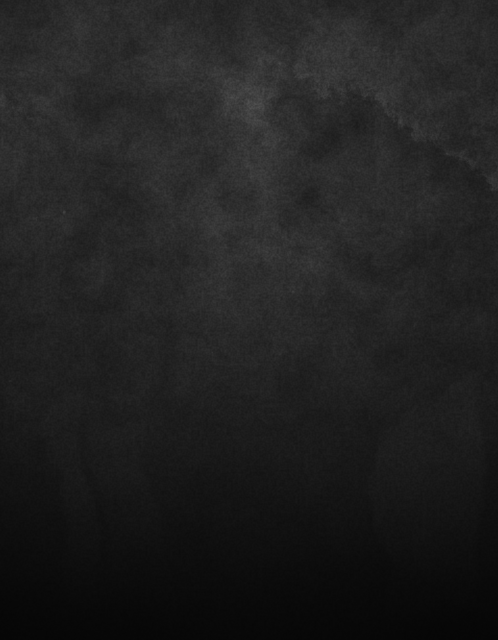
This texture is drawn by a Shadertoy shader. Its source:

```glsl
vec2 gradientAt(vec2 cell) {
    vec3 h = fract(cell.xyx * vec3(0.1031, 0.1030, 0.0973));
    h += dot(h, h.yzx + 33.33);
    float angle = 6.2832 * fract((h.x + h.y) * h.z);
    return vec2(cos(angle), sin(angle));
}

float gradientNoise(vec2 p) {
    vec2 i = floor(p), f = p - i;
    vec2 u = f * f * f * (f * (f * 6.0 - 15.0) + 10.0);
    vec2 e = vec2(0.0, 1.0);
    float low = mix(dot(gradientAt(i), f), dot(gradientAt(i + e.yx), f - e.yx), u.x);
    float high = mix(dot(gradientAt(i + e), f - e), dot(gradientAt(i + 1.0), f - 1.0), u.x);
    return mix(low, high, u.y);
}

float fbm(vec2 p, float roughness) {
    float sum = 0.0, amplitude = 1.0;
    for (int i = 0; i < 6; i++) {
        sum += amplitude * gradientNoise(p);
        p = mat2(1.6, 1.2, -1.2, 1.6) * p + 17.3;
        amplitude *= roughness;
    }
    return sum;
}

// Soft bright blob, 1 at its centre
float glow(vec2 uv, vec2 centre, vec2 size) {
    vec2 d = (uv - centre) / size;
    return exp(-dot(d, d));
}

// Tall water stain with a ragged outline
float stain(vec2 uv, vec2 centre, vec2 halfSize) {
    vec2 d = abs(uv - centre) - halfSize;
    float dist = length(max(d, 0.0)) + min(max(d.x, d.y), 0.0);
    return 1.0 - smoothstep(-0.012, 0.012, dist);
}

void mainImage(out vec4 fragColor, in vec2 fragCoord) {
    vec2 uv = fragCoord / iResolution.xy;
    vec2 p = fragCoord / iResolution.y;

    // Base light: grey above, nearly black below, darker sides
    float light = mix(0.024, 0.152, smoothstep(-0.08, 0.58, uv.y));
    light += 0.038 * smoothstep(0.4, 0.9, uv.y);
    light *= 1.0 - 0.7 * pow(abs(uv.x - 0.5), 2.0);
    light *= 1.0 - 0.12 * smoothstep(0.93, 1.0, uv.y);

    // Cloudy mottling, strongest in the upper half
    vec2 warp = vec2(fbm(p * 5.0 + 3.1, 0.55), fbm(p * 5.0 + 41.7, 0.55));
    float clouds = fbm(p * vec2(4.0, 5.0) + 0.5 * warp + 8.0, 0.6);
    float patches = fbm(p * 13.0 + 0.4 * warp + 60.0, 0.75);
    float upper = smoothstep(0.1, 0.6, uv.y);
    light *= 1.0 + mix(0.09, 0.2, upper) * clouds + mix(0.05, 0.19, upper) * patches;

    // Worn pale spots
    vec2 worn = uv + 0.05 * warp;
    float wear = 0.075 * glow(worn, vec2(0.51, 0.83), vec2(0.06, 0.06));
    wear += 0.05 * glow(worn, vec2(0.05, 0.82), vec2(0.1, 0.05));
    wear += 0.018 * glow(worn, vec2(0.62, 0.61), vec2(0.2, 0.06));
    wear -= 0.035 * glow(worn, vec2(0.2, 0.83), vec2(0.07, 0.05));
    light += wear * (1.0 + 0.6 * patches);

    // Falling arc on the right: pale rim above, dark plaster beneath
    float run = uv.x - 0.55;
    float rise = uv.y - 0.9 + 0.3 * run + 0.3 * run * run + 0.035 * warp.y + 0.02 * patches;
    float side = smoothstep(-0.06, 0.1, run);
    float rim = smoothstep(-0.004, 0.012, rise) * exp(-22.0 * max(rise, 0.0));
    float shade = smoothstep(0.008, -0.008, rise) * exp(8.0 * min(rise, 0.0));
    light += side * (0.045 * rim * smoothstep(-0.4, 0.5, patches + clouds) - 0.022 * shade);

    // Faint stains running down the lower wall
    vec2 drip = uv + vec2(0.045, 0.06) * warp + 0.008 * patches;
    float stains = stain(drip - vec2(0.0, 0.3 * (uv.x - 0.85)), vec2(0.86, 0.19), vec2(0.1, 0.18));
    stains += 0.8 * stain(drip + vec2(0.12 * uv.y, 0.0), vec2(0.17, 0.18), vec2(0.035, 0.21));
    stains += 0.6 * stain(drip + vec2(0.15 * uv.y, 0.0), vec2(0.3, 0.14), vec2(0.06, 0.2));
    light += 0.018 * stains * smoothstep(0.0, 0.3, uv.y);

    // Fine grain and sparse pale flecks
    float grain = gradientNoise(p * 307.0 + 5.3) + 0.7 * gradientNoise(p * 141.0 + 9.0);
    light *= 1.0 + 0.21 * grain;
    float flecks = smoothstep(0.42, 0.62, gradientNoise(p * 95.0 + 70.0));
    light += 0.06 * flecks * upper * smoothstep(0.1, 0.6, patches);

    fragColor = vec4(vec3(max(light, 0.0)), 1.0);
}
```
